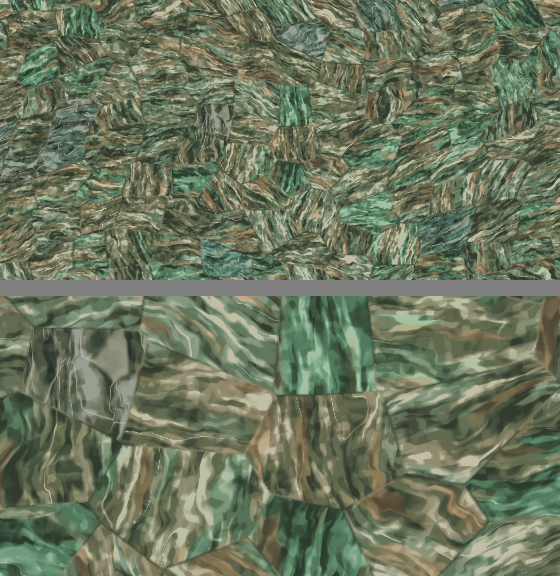
Top: the whole. Bottom: its middle third, enlarged.
This texture is drawn by a Shadertoy shader. Its source:

```glsl
// Patchwork of green stone slabs: a weighted Voronoi diagram cuts the patches,
// and each patch turns its own stretched cellular grain, which drives a cool
// or warm colour ramp, with pale veins, rust streaks and thin seams on top.

#define PATCH vec2(0.156, 0.120) // mean patch size, canvas height = 1
#define JITTER 0.60              // irregularity of the patch layout
#define SIZE_SPREAD 0.14         // difference between big and small patches
#define STREAK vec2(13.0, 72.0)  // coarse grain frequency, along and across
#define FIBRE vec2(42.0, 160.0)  // fine grain frequency, along and across
#define CONTRAST 0.86            // strength of the grain
#define WARMTH 0.42              // share of olive and tan stone
#define RUST_AMOUNT 0.45         // strength of the rusty streaks
#define SEAM 0.0016              // seam width

const vec3 DARK  = vec3(0.28, 0.32, 0.25);
const vec3 GREEN = vec3(0.38, 0.47, 0.37);
const vec3 OLIVE = vec3(0.39, 0.41, 0.30);
const vec3 SAGE  = vec3(0.52, 0.60, 0.50);
const vec3 TAN   = vec3(0.56, 0.54, 0.43);
const vec3 CREAM = vec3(0.76, 0.75, 0.65);
const vec3 RUST  = vec3(0.60, 0.46, 0.32);
const vec3 TEAL_TINT  = vec3(0.84, 1.01, 0.98);
const vec3 SLATE_TINT = vec3(0.78, 0.83, 0.88);

vec3 hash3(vec2 p) {
    vec3 h = fract(p.xyx * vec3(0.1031, 0.1030, 0.0973));
    h += dot(h, h.yxz + 33.33);
    return fract((h.xxy + h.yzz) * h.zyx);
}

mat2 rotation(float a) {
    return mat2(cos(a), sin(a), -sin(a), cos(a));
}

// Smooth cellular noise: random values blended around scattered points
float grain(vec2 p) {
    vec2 base = floor(p);
    float total = 0.0, weight = 0.0;
    for (int j = -1; j <= 1; j++)
    for (int i = -1; i <= 1; i++) {
        vec2 cell = base + vec2(i, j);
        vec3 h = hash3(cell);
        vec2 d = p - cell - h.xy;
        float w = exp(-8.0 * dot(d, d));
        total += w * h.z;
        weight += w;
    }
    return total / weight;
}

// Weighted Voronoi: returns the patch id, its centre and the edge distance
void findPatch(vec2 g, out vec2 id, out vec2 centre, out float edge) {
    float first = 1e3, second = 1e3;
    vec2 other = vec2(0.0);
    id = centre = vec2(0.0);
    for (int j = -2; j <= 2; j++)
    for (int i = -2; i <= 2; i++) {
        vec2 cell = floor(g) + vec2(i, j);
        vec3 h = hash3(cell + 71.0);
        vec2 c = cell + 0.5 + JITTER * (h.xy - 0.5);
        float d = dot(g - c, g - c) - SIZE_SPREAD * h.z;
        if (d < first) {
            second = first; other = centre;
            first = d; centre = c; id = cell;
        } else if (d < second) {
            second = d; other = c;
        }
    }
    edge = 0.5 * (second - first) / max(length(other - centre), 0.1);
}

// Dark to pale ramp through the given middle and light colours
vec3 stoneRamp(float t, vec3 middle, vec3 light) {
    vec3 c = mix(DARK * 0.72, DARK, smoothstep(-0.10, 0.18, t));
    c = mix(c, middle, smoothstep(0.14, 0.38, t));
    c = mix(c, light, smoothstep(0.44, 0.68, t));
    return mix(c, CREAM, smoothstep(0.70, 0.98, t));
}

void mainImage(out vec4 fragColor, in vec2 fragCoord) {
    vec2 p = fragCoord / iResolution.y;
    float pixel = 1.0 / iResolution.y;

    // Patch layout, broadly bent so that rows do not line up
    vec2 bent = p + 0.06 * sin(p.yx * vec2(5.0, 4.3) + vec2(1.0, 2.5));
    vec2 id, centre;
    float edge;
    findPatch(bent / PATCH, id, centre, edge);
    vec3 look = hash3(id + 13.0);
    vec3 kind = hash3(id + 157.0);

    // Grain direction: mostly level, sometimes steep, with ragged wobble
    float angle = 0.9 * (look.x - 0.5) + 1.3 * step(0.64, look.y);
    vec2 q = rotation(angle) * (bent - centre * PATCH) + 10.0 * kind.xy;
    q.y += 0.003 * sin(q.x * 38.0 + 6.0 * look.z);
    q.y += 0.020 * (grain(q * vec2(11.0, 16.0)) - 0.5);
    q.y += 0.009 * (grain(q * vec2(36.0, 48.0) + 3.0) - 0.5);

    // Tone from coarse streaks, fine fibres and specks
    float streak = grain(q * STREAK);
    float fibre = grain(q * FIBRE + 5.0);
    float speck = grain(q * 115.0 + 17.0);
    float tone = 0.85 * streak + 0.75 * fibre + 0.4 * speck - 1.0;
    tone = 0.42 + CONTRAST * tone + 0.24 * (look.z - 0.5);

    // Thin pale veins along the grain, broken into lengths
    float ridge = abs(grain(q * vec2(9.0, 42.0) + 41.0) - 0.5);
    float broken = smoothstep(0.35, 0.65, grain(q * vec2(16.0, 24.0) + 53.0));
    tone += (0.2 + 0.4 * kind.z) * broken * (1.0 - smoothstep(0.0, 0.08, ridge));

    // Cool or warm stone, with teal and slate patches
    float band = grain(q * vec2(7.0, 42.0) + 29.0);
    float warm = smoothstep(-0.18, 0.18, 0.8 * (band - 0.5) + 0.7 * (kind.x + WARMTH - 1.0));
    vec3 colour = stoneRamp(tone, mix(GREEN, OLIVE, warm), mix(SAGE, TAN, warm));
    colour *= mix(vec3(1.0), TEAL_TINT, smoothstep(0.5, 0.8, kind.y) * (1.0 - 0.8 * warm));
    float slate = step(0.91, look.z);
    colour *= mix(vec3(1.0), SLATE_TINT, slate);

    // Branching cracks in slate, rusty streaks elsewhere
    float crack = abs(grain(q * vec2(18.0, 34.0) + 63.0) - 0.5);
    colour = mix(colour, CREAM, 0.6 * slate * (1.0 - smoothstep(0.0, 0.06, crack)));
    float rust = smoothstep(0.74, 0.86, grain(q * vec2(9.0, 60.0) + 87.0));
    colour = mix(colour, RUST * (0.7 + 0.6 * fibre), RUST_AMOUNT * rust * (1.0 - slate));

    // Seams: dark joints with stretches of tan filler
    float seam = 1.0 - smoothstep(0.0, SEAM + pixel, edge * PATCH.y);
    vec3 joint = mix(DARK * 0.8, TAN, smoothstep(0.5, 0.7, grain(p * 22.0)));
    colour = mix(colour, joint, 0.5 * seam);

    fragColor = vec4(colour, 1.0);
}
```
